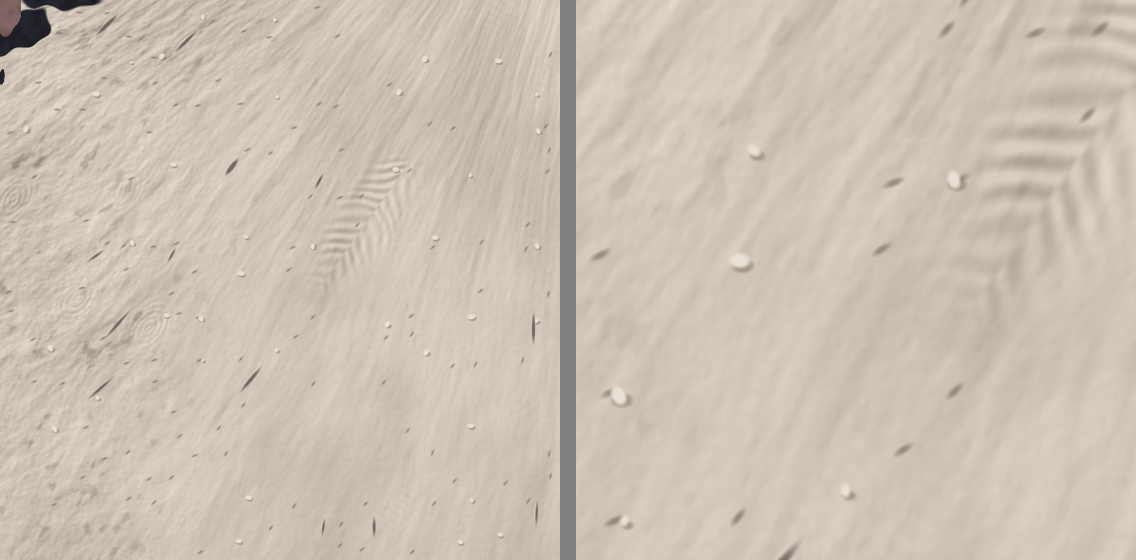
Left, the full canvas; right, a detail of the centre.
A WebGL 1 fragment shader for this texture:

```glsl
precision highp float;
// Dry, trampled sand seen at a slant: a height field of converging wheel tracks,
// clods and shoe treads is lit from the upper left by finite differences, then
// strewn with twigs, pebbles and crumbs. A rock shades the upper left corner.
uniform vec2 u_resolution;

const vec2 VANISHING = vec2(1.1, 1.5);

float hash(vec2 p) {
  return fract(sin(dot(p, vec2(127.1, 311.7))) * 43758.5453);
}

float noise(vec2 p) {
  vec2 i = floor(p), f = fract(p);
  f = f * f * (3.0 - 2.0 * f);
  return mix(mix(hash(i), hash(i + vec2(1, 0)), f.x),
             mix(hash(i + vec2(0, 1)), hash(i + vec2(1, 1)), f.x), f.y);
}

float fbm(vec2 p) {
  float sum = 0.0, amp = 0.5;
  for (int i = 0; i < 4; i++) {
    sum += amp * noise(p);
    p = mat2(1.6, 1.2, -1.2, 1.6) * p + 7.3;
    amp *= 0.5;
  }
  return sum;
}

vec2 rotate(vec2 p, float a) {
  float c = cos(a), s = sin(a);
  return vec2(c * p.x + s * p.y, c * p.y - s * p.x);
}

// x runs across the tracks, y along them
vec2 trackCoords(vec2 p) {
  vec2 d = VANISHING - p;
  return vec2(atan(d.x, d.y) * 1.2 + 0.025 * noise(p * 6.0), length(d));
}

// The left side is churned up, the right side is worn smooth
float roughness(vec2 p) {
  return 1.0 - smoothstep(0.0, 0.6, p.x + 0.25 * (0.5 - p.y) + 0.25 * (noise(p * 5.0) - 0.5));
}

// Faint shoe soles: straight or curved ribs inside soft ellipses
float treads(vec2 p) {
  float sum = 0.0;
  for (int i = 0; i < 9; i++) {
    float k = float(i);
    vec2 center = fract(vec2(0.13, 0.46) + k * vec2(0.618, 0.382) + 0.2 * hash(vec2(k, 3.0)));
    vec2 q = rotate(p - center, 0.7 + 0.7 * hash(vec2(k, 9.0)));
    float mask = 1.0 - smoothstep(0.4, 1.0, length(q / vec2(0.075, 0.04)));
    float ribs = mix(q.x, length(q * vec2(1.0, 1.7)), step(0.5, hash(vec2(k, 5.0))));
    sum += mask * sin(ribs * 480.0 + 3.0 * noise(p * 25.0)) * noise(p * 18.0 + k);
  }
  // One deep print with a herringbone sole
  vec2 q = rotate(p - vec2(0.65, 0.6), 0.95);
  float mask = 1.0 - smoothstep(0.5, 1.0, length(q / vec2(0.17, 0.065)) + 0.4 * (noise(p * 20.0) - 0.5));
  float bars = sin((q.x + abs(q.y) * 0.8) * 270.0 + 6.0 * noise(p * 22.0));
  return sum * 0.11 + mask * bars * 0.22 * (0.3 + noise(p * 30.0));
}

float height(vec2 p) {
  vec2 t = trackCoords(p);
  float rough = roughness(p);
  float tracks = 0.7 * fbm(t * vec2(34.0, 5.0)) + 0.3 * noise(t * vec2(85.0, 17.0));
  float clods = fbm(t * vec2(55.0, 24.0) + 4.0);
  float grain = noise(p * 130.0) + 0.5 * noise(p * 240.0);
  return 0.6 * tracks + (0.25 + 1.1 * rough) * clods + (0.06 + 0.07 * rough) * grain + treads(p);
}

// Offset from the one jittered piece in this grid cell
vec2 scatter(vec2 p, float cells, float seed, out float pick) {
  vec2 id = floor(p * cells) + seed;
  pick = hash(id);
  vec2 jitter = 0.3 + 0.4 * vec2(hash(id + 17.3), hash(id + 41.9));
  return (fract(p * cells) - jitter) / cells;
}

float ellipse(vec2 q, vec2 radii) {
  return 1.0 - smoothstep(-0.0015, 0.0015, (length(q / radii) - 1.0) * radii.y);
}

void main() {
  vec2 p = gl_FragCoord.xy / u_resolution;
  vec2 t = trackCoords(p);
  float rough = roughness(p);
  float trackAngle = atan(VANISHING.y - p.y, VANISHING.x - p.x);

  // Sand tone and relief
  float tone = 0.6 * fbm(p * 5.0) + 0.4 * fbm(t * vec2(22.0, 3.0) + 9.0);
  vec3 color = mix(vec3(0.765, 0.722, 0.67), vec3(0.84, 0.793, 0.745), smoothstep(0.2, 0.65, tone));
  float slope = height(p) - height(p + vec2(-0.0028, 0.0028));
  color += clamp(slope * 0.34, -0.17, 0.06);
  float pits = smoothstep(0.6, 0.75, fbm(t * vec2(70.0, 30.0) + 21.0));
  color -= vec3(0.13, 0.13, 0.125) * pits * (0.15 + 0.85 * rough);

  // Dark crumbs, pale pebbles with a shadow, then twigs with a lit edge
  float pick;
  vec2 q = scatter(p, 24.0, 3.0, pick);
  float crumb = ellipse(rotate(q, trackAngle + 3.0 * pick), vec2(0.005, 0.0018));
  color = mix(color, vec3(0.5, 0.45, 0.39), 0.7 * crumb * step(0.82, pick));

  q = scatter(p, 15.0, 50.0, pick);
  vec2 pebble = vec2(0.0055, 0.0038) * (0.5 + 0.7 * fract(pick * 37.0));
  float present = step(0.84, pick);
  color = mix(color, vec3(0.5, 0.46, 0.41), 0.6 * present * ellipse(q + vec2(-0.002, 0.003), pebble));
  color = mix(color, vec3(0.91, 0.88, 0.83), present * ellipse(rotate(q, pick * 40.0), pebble));

  q = scatter(p, 8.0, 90.0, pick);
  present = step(0.72, pick);
  q = rotate(q, trackAngle - 0.3 + 0.6 * fract(pick * 53.0));
  vec2 twig = vec2(0.01 + 0.015 * fract(pick * 71.0), 0.0018 + 0.0022 * fract(pick * 91.0));
  color = mix(color, vec3(0.87, 0.83, 0.77), 0.7 * present * ellipse(q - vec2(0.0, 0.002), twig));
  color = mix(color, vec3(0.38, 0.35, 0.32), 0.85 * present * ellipse(q, twig));

  // Corner rock and its hard shadow
  vec2 w = p + 0.016 * (vec2(noise(p * 35.0), noise(p * 35.0 + 8.0)) - 0.5);
  float shadow = max(ellipse(rotate(w - vec2(0.025, 0.945), 0.35), vec2(0.068, 0.036)),
                     ellipse(w - vec2(0.11, 1.0), vec2(0.075, 0.018)));
  shadow = max(shadow, ellipse(w - vec2(0.0, 0.868), vec2(0.006, 0.013)));
  color = mix(color, vec3(0.13, 0.13, 0.16) + 0.05 * (noise(p * 90.0) - 0.5), shadow);
  float rock = ellipse(w - vec2(0.005, 0.99), vec2(0.03, 0.055));
  color = mix(color, vec3(0.47, 0.37, 0.36) + 0.2 * (fbm(p * 45.0) - 0.5), rock);

  gl_FragColor = vec4(color, 1.0);
}
```
